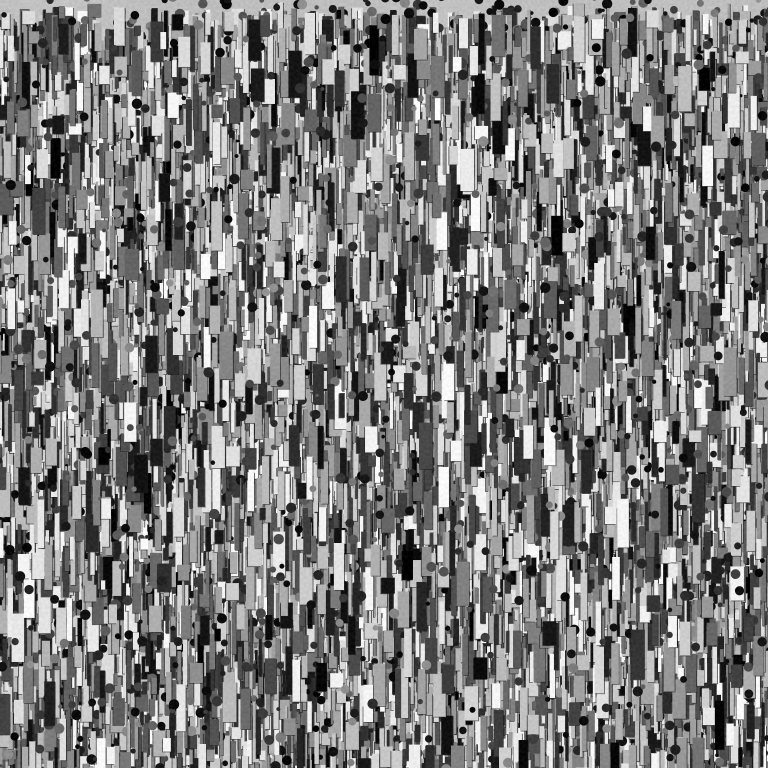
Reproduce this pattern procedurally as a Shadertoy shader.

```glsl
// Dense monochrome collage of upright rectangles and dark round dots.

const float BACKDROP = 0.75;
const float SHADOW_TONE = 0.13;
const int LAYERS = 10;

// Four random values in 0..1 from a lattice cell, a layer and a salt.
vec4 hash4(ivec2 cell, int layer, int salt) {
    uvec4 v = uvec4(ivec4(cell, layer, salt) + 4096);
    v = v * 1664525u + 1013904223u;
    v += v.yzxy * v.wxyz;
    v ^= v >> 16u;
    v += v.yzxy * v.wxyz;
    return vec4(v >> 8u) / 16777216.0;
}

float cornerGradient(ivec2 cell, ivec2 corner, vec2 local, int salt) {
    float angle = 6.2832 * hash4(cell + corner, 0, salt).x;
    return dot(vec2(cos(angle), sin(angle)), local - vec2(corner));
}

float gradientNoise(vec2 p, int salt) {
    ivec2 cell = ivec2(floor(p));
    vec2 f = fract(p);
    vec2 u = f * f * (3.0 - 2.0 * f);
    float low = mix(cornerGradient(cell, ivec2(0, 0), f, salt),
                    cornerGradient(cell, ivec2(1, 0), f, salt), u.x);
    float high = mix(cornerGradient(cell, ivec2(0, 1), f, salt),
                     cornerGradient(cell, ivec2(1, 1), f, salt), u.x);
    return mix(low, high, u.y);
}

float boxDistance(vec2 p, vec2 halfSize) {
    vec2 d = abs(p) - halfSize;
    return length(max(d, 0.0)) + min(max(d.x, d.y), 0.0);
}

// Smooth coverage of a shape, given its signed distance and the pixel size.
float coverage(float dist, float pixel) {
    return clamp(0.5 - dist / pixel, 0.0, 1.0);
}

// Spreads a uniform random value over the greys, favouring light ones.
float greyTone(float h) {
    return 0.01 + 0.97 * h * (1.38 - 0.38 * h);
}

// Paints one layer of scattered rectangles, each with a thin offset shadow.
float paintBars(float grey, vec2 uv, vec2 cellSize, vec2 minSize, vec2 maxSize,
                int layer, float pixel) {
    ivec2 home = ivec2(floor(uv / cellSize));
    for (int j = -1; j <= 1; j++)
    for (int i = -1; i <= 1; i++) {
        ivec2 cell = home + ivec2(i, j);
        vec4 place = hash4(cell, layer, 1);
        vec4 look = hash4(cell, layer, 2);
        vec2 centre = (vec2(cell) + place.xy) * cellSize;
        vec2 halfSize = 0.5 * mix(minSize, maxSize, place.zw);
        // Bars hang below a ragged upper margin.
        if (look.y > 0.85 || centre.y + halfSize.y > 0.997 - 0.015 * look.z) continue;

        vec2 p = uv - centre;
        vec2 shadowShift = vec2(look.w > 0.5 ? 0.0011 : -0.0011, -0.0009);
        float shadow = coverage(boxDistance(p - shadowShift, halfSize), pixel);
        grey = mix(grey, SHADOW_TONE, 0.75 * shadow);
        grey = mix(grey, greyTone(look.x), coverage(boxDistance(p, halfSize), pixel));
    }
    return grey;
}

// Paints one layer of scattered dots, mostly black or dark grey.
float paintDots(float grey, vec2 uv, float cellSize, float share, int layer, float pixel) {
    ivec2 home = ivec2(floor(uv / cellSize));
    for (int j = -1; j <= 1; j++)
    for (int i = -1; i <= 1; i++) {
        ivec2 cell = home + ivec2(i, j);
        vec4 place = hash4(cell, layer, 3);
        vec4 look = hash4(cell, layer, 4);
        if (place.w > share) continue;
        vec2 centre = (vec2(cell) + place.xy) * cellSize;
        float radius = mix(0.0018, 0.0068, sqrt(place.z));
        float tone = 0.03 + 0.55 * look.x * look.x;
        grey = mix(grey, tone, coverage(length(uv - centre) - radius, pixel));
    }
    return grey;
}

void mainImage(out vec4 fragColor, in vec2 fragCoord) {
    vec2 uv = fragCoord / iResolution.y;
    float pixel = 1.0 / iResolution.y;
    float grey = BACKDROP;

    // Alternate wide and thin bars, back to front, with dots between them.
    for (int layer = 0; layer < LAYERS; layer++) {
        if (layer % 2 == 0) {
            grey = paintBars(grey, uv, vec2(0.011, 0.045), vec2(0.0025, 0.010),
                             vec2(0.008, 0.070), layer, pixel);
        } else {
            grey = paintBars(grey, uv, vec2(0.021, 0.052), vec2(0.006, 0.014),
                             vec2(0.018, 0.065), layer, pixel);
        }
        float dotShare = layer == LAYERS - 1 ? 0.20 : 0.10;
        grey = paintDots(grey, uv, 0.02, dotShare, layer, pixel);
    }

    // Faint fine grain and a very soft drift of brightness.
    grey += 0.05 * gradientNoise(uv * 256.0, 5);
    grey += 0.04 * gradientNoise(uv * 6.0, 6);
    fragColor = vec4(vec3(clamp(grey, 0.0, 1.0)), 1.0);
}
```
